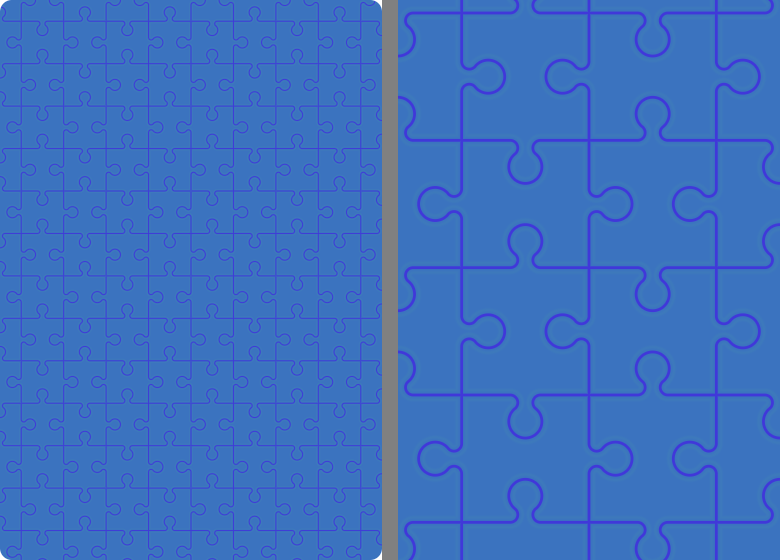
Left: the whole. Right: its middle third, enlarged.
This pattern is drawn by a Shadertoy shader. Its source:

```glsl
// Blue jigsaw grid: thin violet cut lines with alternating round tabs on a rounded card.

const float COLUMNS = 9.0;          // pieces across the card; one unit = one piece
const float KNOB_RADIUS = 0.130;
const float KNOB_OFFSET = 0.208;    // knob centre above the cut line
const float FILLET_RADIUS = 0.060;  // curve joining line and knob
const float LINE_HALF_WIDTH = 0.011;
const float CARD_RADIUS = 0.28;

const vec3 CARD_BLUE = vec3(0.23, 0.45, 0.75);
const vec3 EDGE_BLUE = vec3(0.24, 0.475, 0.735);
const vec3 CUT_VIOLET = vec3(0.25, 0.22, 0.85);

float cross2(vec2 a, vec2 b) { return a.x * b.y - a.y * b.x; }

// Distance to one cut edge along x, its tab pointing to +y at the origin.
float tabEdge(vec2 p) {
    p.x = abs(p.x);
    float reach = KNOB_RADIUS + FILLET_RADIUS;
    float rise = KNOB_OFFSET - FILLET_RADIUS;
    float shoulder = sqrt(reach * reach - rise * rise);
    vec2 toFillet = vec2(shoulder, -rise) / reach;

    // Straight part, ending where the fillet starts
    float d = length(vec2(max(shoulder - p.x, 0.0), p.y));

    // Knob, open at the neck
    vec2 knob = p - vec2(0.0, KNOB_OFFSET);
    if (cross2(knob, toFillet) <= 0.0)
        d = min(d, abs(length(knob) - KNOB_RADIUS));

    // Fillet, tangent to both
    vec2 fillet = p - vec2(shoulder, FILLET_RADIUS);
    if (fillet.x <= 0.0 && cross2(fillet, toFillet) >= 0.0)
        d = min(d, abs(length(fillet) - FILLET_RADIUS));
    return d;
}

// +1 or -1 in a checkerboard
float checkerSign(vec2 cell) { return 1.0 - 2.0 * mod(cell.x + cell.y, 2.0); }

// Distance to the nearest cut, y pointing down.
float jigsaw(vec2 p) {
    vec2 rowCell = vec2(floor(p.x + 0.5), floor(p.y));
    vec2 columnCell = vec2(floor(p.x), floor(p.y + 0.5));
    vec2 row = p - rowCell - vec2(0.0, 0.5);
    vec2 column = p - columnCell - vec2(0.5, 0.0);
    row.y *= -checkerSign(rowCell);
    column.x *= checkerSign(columnCell);
    return min(tabEdge(row), tabEdge(column.yx));
}

float roundedBox(vec2 p, vec2 halfSize, float radius) {
    vec2 q = abs(p) - halfSize + radius;
    return length(max(q, 0.0)) + min(max(q.x, q.y), 0.0) - radius;
}

// Pixel coverage of the side where d is negative
float coverage(float d, float pixel) { return clamp(0.5 - d / pixel, 0.0, 1.0); }

void mainImage(out vec4 fragColor, in vec2 fragCoord) {
    float pixel = COLUMNS / iResolution.x;
    vec2 size = iResolution.xy * pixel;
    vec2 p = vec2(fragCoord.x, iResolution.y - fragCoord.y) * pixel;

    // Cut lines with a faint pale rim
    float d = jigsaw(p);
    float cut = coverage(d - LINE_HALF_WIDTH, pixel) - coverage(d + LINE_HALF_WIDTH, pixel);
    float rimOffset = (d - 0.038) / 0.014;
    vec3 color = mix(CARD_BLUE, EDGE_BLUE, exp(-rimOffset * rimOffset));
    color = mix(color, CUT_VIOLET, cut);

    // White outside the rounded card
    float card = roundedBox(p - 0.5 * size, 0.5 * size, CARD_RADIUS);
    color = mix(vec3(1.0), color, coverage(card, pixel));
    fragColor = vec4(color, 1.0);
}
```
